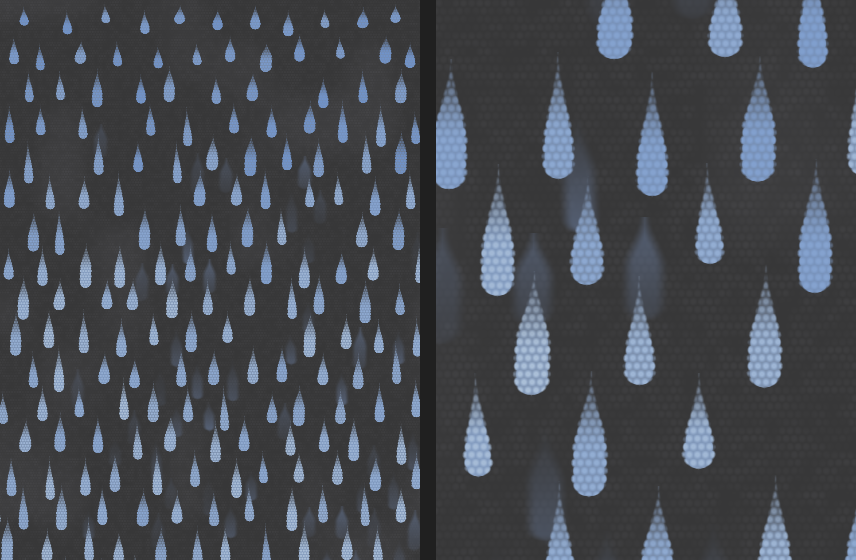
Left: the whole. Right: its middle third, enlarged.
This pattern is drawn by a WebGL 2 fragment shader. Its source:

```glsl
#version 300 es
precision highp float;

uniform vec2 u_resolution;
out vec4 outColor;

// Lengths are fractions of the canvas height
const vec2  CELL = vec2(0.066, 0.0625);
const vec2  JITTER = vec2(0.36, 0.34);
const float HALF_WIDTH = 0.0091;
const float LENGTH_LOW = 0.072;
const float LENGTH_TOP = 0.042;
const float LEAN = 0.005;
const float SKIP_CHANCE = 0.04;
const float EDGE = 0.0011;
const float GHOST_EDGE = 0.0045;
const float GHOST_CHANCE = 0.5;
const float WEAVE = 0.0048;

const vec3 CHARCOAL = vec3(0.215, 0.215, 0.218);
const vec3 DUST = vec3(0.275, 0.275, 0.285);
const vec3 BLUE = vec3(0.44, 0.575, 0.79);
const vec3 PALE = vec3(0.69, 0.765, 0.85);
const vec3 GREY = vec3(0.47, 0.52, 0.59);
const vec3 SMEAR = vec3(0.38, 0.44, 0.55);

vec2 hash22(vec2 p) {
    vec3 q = fract(p.xyx * vec3(0.1031, 0.1030, 0.0973));
    q += dot(q, q.yzx + 33.33);
    return fract((q.xx + q.yz) * q.zy);
}

float noise(vec2 p) {
    vec2 i = floor(p), f = fract(p);
    f = f * f * (3.0 - 2.0 * f);
    float low = mix(hash22(i).x, hash22(i + vec2(1, 0)).x, f.x);
    float high = mix(hash22(i + vec2(0, 1)).x, hash22(i + vec2(1, 1)).x, f.x);
    return mix(low, high, f.y);
}

// Raised threads of the cloth: staggered soft dots, 0 to 1
float weave(vec2 p) {
    vec2 q = p / WEAVE;
    q.x += 0.5 * mod(floor(q.y), 2.0);
    return 1.0 - smoothstep(0.15, 0.65, length(fract(q) - 0.5));
}

// Half width of a drop at height t, from its round foot (0) to its tip (1)
float dropProfile(float t, float foot, float shoulder) {
    float u = clamp(1.0 - t / foot, 0.0, 1.0);
    float taper = 1.0 - smoothstep(shoulder, 1.0, t);
    return sqrt(1.0 - u * u) * taper;
}

// Coverage of one drop; q is measured from the middle of its foot
float dropMask(vec2 q, vec2 size, float shoulder, float edge) {
    float t = q.y / size.y;
    float inside = size.x * dropProfile(t, size.x / size.y, shoulder) - abs(q.x);
    float ends = smoothstep(-edge, edge, q.y) * (1.0 - step(1.0, t));
    return smoothstep(-edge, edge, inside) * ends;
}

// Blends one staggered grid of drops, or of faint wiped ones, over the ground
vec3 paintDrops(vec3 ground, vec2 p, float seed, bool ghost, float thread) {
    vec2 home = floor(p / CELL);
    float edge = max(ghost ? GHOST_EDGE : EDGE, 0.6 / u_resolution.y);
    for (int j = 1; j >= -1; j--)
    for (int i = -1; i <= 1; i++) {
        vec2 id = home + vec2(i, j);
        vec2 place = hash22(id + seed);
        vec2 form = hash22(id + seed + 57.3);
        vec2 tone = hash22(id + seed + 113.7);
        vec2 center = id + 0.5 + (place - 0.5) * JITTER;
        center.x += 0.5 * mod(id.y, 2.0) - 0.25;
        center *= CELL;

        float top = smoothstep(0.72, 1.0, center.y);
        vec2 size = vec2(HALF_WIDTH, mix(LENGTH_LOW, LENGTH_TOP, top));
        size *= vec2(0.85 + 0.3 * form.x, 0.78 + 0.4 * form.y);
        vec2 q = p - center + vec2(0.0, 0.5 * size.y);
        float t = clamp(q.y / size.y, 0.0, 1.0);
        q.x -= LEAN * (form.x - 0.5) * t;

        if (ghost) {
            float wiped = smoothstep(0.12, 0.38, center.x) * (1.0 - smoothstep(0.6, 0.85, center.y));
            float shown = step(tone.x, GHOST_CHANCE * wiped);
            float fade = form.x < 0.5 ? 1.0 - t : 0.3 + 0.7 * t;
            float mask = dropMask(q, size * vec2(1.1, 0.9), 0.5, edge);
            ground = mix(ground, SMEAR, shown * mask * fade * (0.15 + 0.6 * tone.y));
        } else {
            // Dry bristle marks leave the tip thin and the rim rough
            size.x += 0.0012 * (thread - 0.5);
            float shoulder = mix(0.14, 0.6, form.y * form.x * form.x);
            float mask = dropMask(q, size, shoulder, edge);
            float dry = smoothstep(0.35, 1.0, t);
            mask *= 1.0 - dry * (0.95 - 0.45 * thread);
            mask *= step(SKIP_CHANCE, tone.x);

            float paleness = mix(0.6, 0.05, smoothstep(0.4, 0.95, center.y));
            paleness = clamp(paleness + 0.5 * (tone.y - 0.5), 0.0, 1.0);
            vec3 paint = mix(BLUE, PALE, paleness * (0.55 + 0.6 * thread));
            float worn = (1.0 - thread) * (0.25 + 0.35 * tone.x);
            paint = mix(paint, GREY, worn + 0.3 * dry);
            ground = mix(ground, paint, mask);
        }
    }
    return ground;
}

void main() {
    vec2 p = gl_FragCoord.xy / u_resolution.y;
    float thread = weave(p);

    // Dark cloth with dusty patches
    float dust = smoothstep(0.5, 0.9, noise(p * 9.0)) * 0.4;
    dust += 0.5 * thread * noise(p * 140.0);
    vec3 color = mix(CHARCOAL, DUST, dust);

    // Wiped drops first, fresh drops on top
    color = paintDrops(color, p + 0.5 * CELL, 211.0, true, thread);
    color = paintDrops(color, p, 19.0, false, thread);
    outColor = vec4(color, 1.0);
}
```
